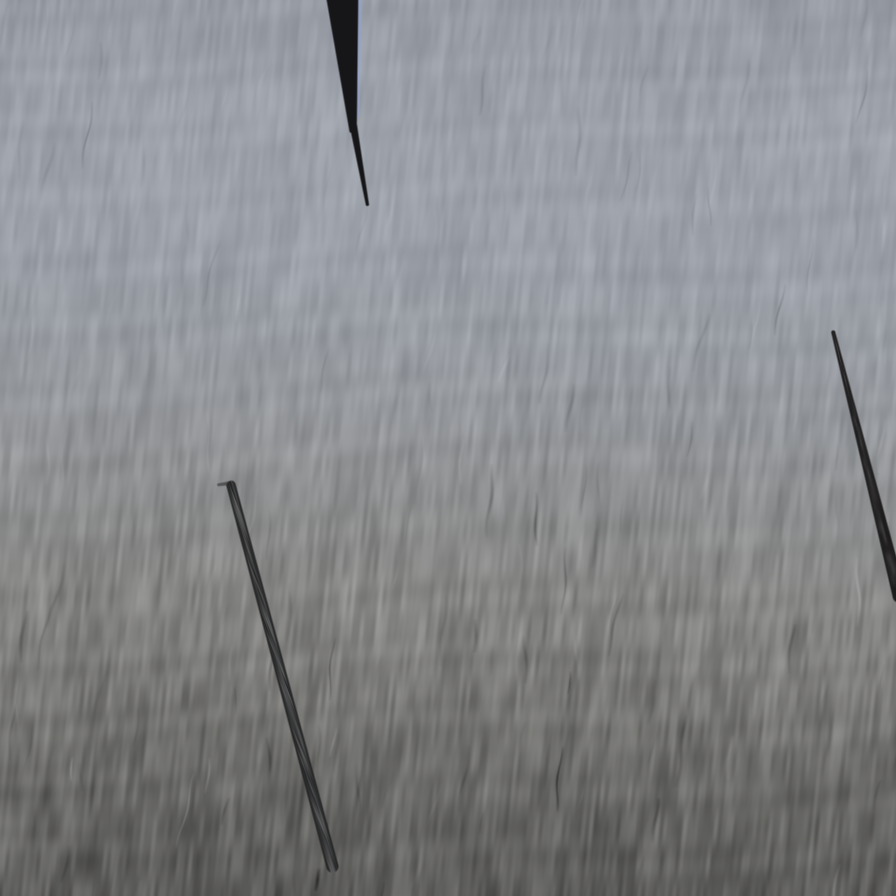
Give the GLSL for this texture, as a WebGL 2 fragment shader.

```glsl
#version 300 es
precision highp float;
// Calm grey water with thin dark poles standing in it.
// A vertical light ramp carries layered-sine ripples, stretched grain
// and scattered cellular strokes; the poles are tapered segments on top.
uniform vec2 u_resolution;
out vec4 fragColor;

float hash(vec2 p) {
  vec3 q = fract(vec3(p.xyx) * 0.1031);
  q += dot(q, q.yzx + 33.33);
  return fract((q.x + q.y) * q.z);
}

// Smooth value noise in 0..1
float noise(vec2 p) {
  vec2 cell = floor(p), f = fract(p);
  f = f * f * (3.0 - 2.0 * f);
  float low = mix(hash(cell), hash(cell + vec2(1, 0)), f.x);
  float high = mix(hash(cell + vec2(0, 1)), hash(cell + vec2(1, 1)), f.x);
  return mix(low, high, f.y);
}

// Brightness of the undisturbed water at a given height
float waterLight(float height) {
  float light = mix(0.345, 0.49, smoothstep(-0.08, 0.36, height));
  light += 0.085 * smoothstep(0.2, 0.56, height);
  light += 0.06 * smoothstep(0.4, 0.78, height);
  return light - 0.02 * smoothstep(0.85, 1.0, height);
}

// Broad, nearly level ripples that climb a little to the right
float ripples(vec2 p) {
  float warp = 1.6 * noise(p * vec2(3.0, 6.0)) + 0.5 * sin(p.x * 9.0);
  float phase = (p.y - 0.11 * p.x) * 138.0 + warp * 2.0;
  float wave = 0.65 * sin(phase) + 0.35 * sin(phase * 1.63 + p.x * 11.0);
  return wave * (0.4 + 0.8 * noise(p * vec2(5.0, 9.0) + 17.0));
}

// Fine upright grain, leaning slightly
float grain(vec2 p) {
  p.x -= 0.1 * p.y;
  float fine = noise(p * vec2(230.0, 27.0)) - 0.5;
  float medium = noise(p * vec2(120.0, 24.0) + 41.0) - 0.5;
  float coarse = noise(p * vec2(48.0, 17.0) + 83.0) - 0.5;
  return fine + 0.75 * medium + 0.4 * coarse;
}

// Scattered slanted strokes: one per cell, most of them faint
float strokes(vec2 p, vec2 grid, float seed) {
  vec2 q = p * grid, home = floor(q);
  float total = 0.0;
  for (int j = -1; j <= 1; j++) {
    for (int i = -1; i <= 1; i++) {
      vec2 cell = home + vec2(i, j);
      vec2 id = cell + seed;
      vec2 centre = cell + vec2(hash(id), hash(id + 7.3));
      vec2 d = (q - centre) / grid;
      float reach = mix(0.012, 0.042, hash(id + 19.1));
      float lean = mix(-0.04, 0.3, hash(id + 31.7));
      float bend = 0.0016 * sin(d.y * 95.0 + 6.3 * hash(id + 3.9));
      float along = max(0.0, 1.0 - abs(d.y) / reach);
      float across = (d.x - lean * d.y - bend) / mix(0.0013, 0.0026, hash(id + 43.0));
      total += pow(hash(id + 57.0), 4.0) * sqrt(along) * exp(-across * across);
    }
  }
  return total;
}

// Tapered segment: x = signed distance, y = side offset in half widths
vec2 pole(vec2 p, vec2 a, vec2 b, float widthA, float widthB) {
  vec2 axis = b - a, d = p - a;
  float t = clamp(dot(d, axis) / dot(axis, axis), 0.0, 1.0);
  float halfWidth = mix(widthA, widthB, t);
  float side = (axis.x * d.y - axis.y * d.x) / length(axis);
  return vec2(length(d - axis * t) - halfWidth, side / halfWidth);
}

float cover(float dist, float blur) {
  return 1.0 - smoothstep(-blur, blur, dist);
}

void main() {
  vec2 uv = gl_FragCoord.xy / u_resolution;
  float blur = 0.0006 + 0.7 / u_resolution.y;

  // Water brightness
  float near = 1.0 - smoothstep(0.2, 0.8, uv.y);
  float height = uv.y + 0.03 * (uv.x - 0.5) + 0.03 * (noise(uv * vec2(4.0, 7.0)) - 0.5);
  float light = waterLight(height);
  light += ripples(uv) * mix(0.011, 0.015, near);
  light += grain(uv) * mix(0.052, 0.105, near);
  float patches = smoothstep(0.25, 0.75, noise(uv * vec2(7.0, 6.0) + 5.0));
  light -= strokes(uv, vec2(24.0, 16.0), 11.0) * mix(0.08, 0.13, near) * (0.35 + patches);
  light += strokes(uv, vec2(18.0, 13.0), 203.0) * mix(0.025, 0.11, near);

  // Cool sky tint above, faint warm tint below
  float cool = smoothstep(0.25, 0.75, height);
  vec3 color = light + mix(vec3(0.005, 0.003, -0.006), vec3(-0.022, -0.002, 0.03), cool);

  // Wedge hanging from the top edge, with a pale fringe and a thin tip
  vec2 fringe = pole(uv, vec2(0.402, 1.02), vec2(0.400, 0.87), 0.0025, 0.001);
  color = mix(color, vec3(0.58, 0.64, 0.80), 0.7 * cover(fringe.x, blur));
  vec2 wedge = pole(uv, vec2(0.3815, 1.01), vec2(0.394, 0.855), 0.0185, 0.0042);
  vec2 tip = pole(uv, vec2(0.394, 0.862), vec2(0.410, 0.772), 0.0042, 0.0018);
  float wedgeDist = min(wedge.x, tip.x);
  color = mix(color, vec3(0.085, 0.085, 0.095), cover(wedgeDist, blur));

  // Weathered pole: dark rims around a streaked core, small snag at its head
  vec2 post = pole(uv, vec2(0.258, 0.458), vec2(0.371, 0.033), 0.0052, 0.0068);
  vec2 snag = pole(uv, vec2(0.244, 0.459), vec2(0.259, 0.461), 0.0015, 0.0025);
  float bark = noise(vec2(post.y * 2.0, uv.y * 75.0 + post.y * 3.0));
  float core = 1.0 - smoothstep(0.3, 0.9, abs(post.y));
  vec3 postColor = vec3(0.145, 0.147, 0.15) + core * 0.22 * bark;
  color = mix(color, vec3(0.25), 0.75 * cover(snag.x, blur));
  color = mix(color, postColor, cover(post.x, blur));

  // Slender pole leaving through the right edge
  vec2 reed = pole(uv, vec2(0.930, 0.629), vec2(1.004, 0.335), 0.0022, 0.0078);
  float reedBark = noise(vec2(reed.y * 2.0 + 9.0, uv.y * 85.0));
  vec3 reedColor = vec3(0.11, 0.105, 0.105) + 0.13 * reedBark * (1.0 - abs(reed.y));
  color = mix(color, reedColor, cover(reed.x, blur));

  fragColor = vec4(clamp(color, 0.0, 1.0), 1.0);
}
```
